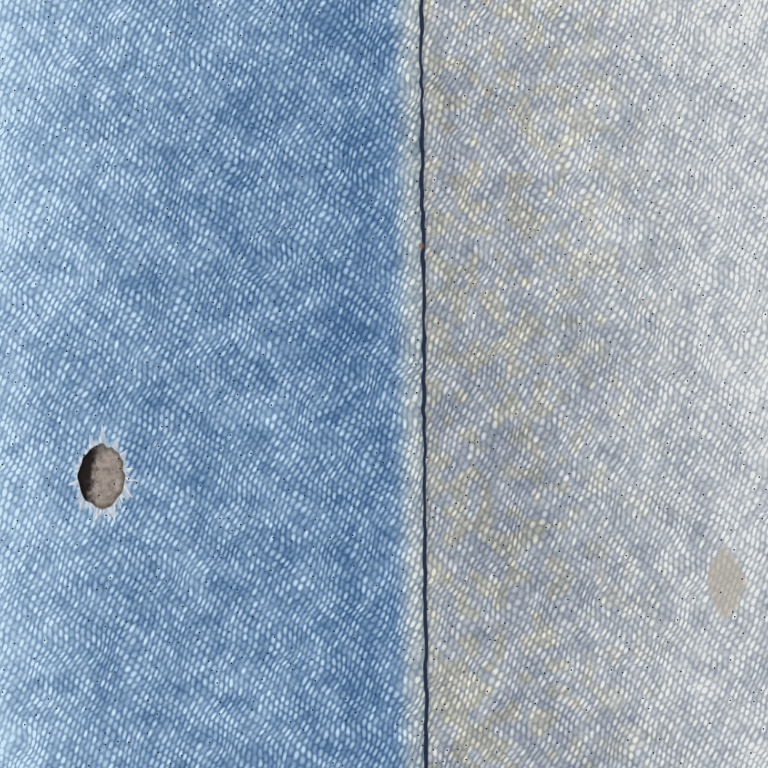
Give the GLSL for this texture, as a Shadertoy shader.

```glsl
// Two panels of washed denim meeting at a vertical seam, with a frayed hole and a stain.
// Slanted, staggered thread cells give the twill; value noise gives the fading,
// and distance fields place the seam, hole, stain and scattered dark specks.

float hash(vec2 p) {
    vec3 h = fract(vec3(p.xyx) * 0.1031);
    h += dot(h, h.yzx + 33.33);
    return fract((h.x + h.y) * h.z);
}

float noise(vec2 p) {
    vec2 i = floor(p), f = fract(p);
    f = f * f * (3.0 - 2.0 * f);
    return mix(mix(hash(i), hash(i + vec2(1, 0)), f.x),
               mix(hash(i + vec2(0, 1)), hash(i + vec2(1, 1)), f.x), f.y);
}

float fbm(vec2 p) {
    float sum = 0.0, amp = 0.5;
    for (int i = 0; i < 4; i++) {
        sum += amp * noise(p);
        p = p * 2.03 + 17.3;
        amp *= 0.5;
    }
    return sum / 0.9375;
}

// Short leaning threads, each with its own brightness
float twill(vec2 p) {
    vec2 bend = vec2(noise(p * 32.0), noise(p * 32.0 + 41.0)) - 0.5;
    vec2 q = p + bend * 0.009;
    q = vec2(q.x - 0.32 * q.y, q.y) * vec2(145.0, 88.0) + 90.0;
    q.y += 0.42 * floor(q.x);
    vec2 f = fract(q) - 0.5;
    float thread = 1.0 - smoothstep(0.12, 0.62, length(f * vec2(1.1, 0.95)));
    return thread * (0.4 + 0.75 * hash(floor(q)));
}

// Sparse dark dots, one candidate per grid cell
float specks(vec2 p, float px) {
    vec2 cell = floor(p * 75.0);
    vec2 spot = 0.15 + 0.7 * vec2(hash(cell + 3.7), hash(cell + 81.2));
    float d = length(fract(p * 75.0) - spot) / 75.0;
    return step(0.86, hash(cell + 19.0)) * (1.0 - smoothstep(0.0008 - 0.5 * px, 0.0011 + 0.5 * px, d));
}

vec3 denim(vec2 p, float d, float px) {
    float right = smoothstep(-px, px, d);
    float cloud = fbm(p * vec2(9.0, 7.0) + 5.0) - 0.5;
    float mottle = fbm(p * 46.0) - 0.5;
    float grain = noise(p * 260.0) - 0.5;
    float tone = 0.15 + 0.62 * twill(p) + 0.24 * cloud + 0.42 * mottle + 0.2 * grain;

    // Fading across each panel
    float leftFade = 0.34 * exp(-p.x / 0.11) + 0.1 * smoothstep(0.6, 1.0, p.y) * (1.0 - p.x)
                   - 0.1 * exp(-pow((d + 0.085) / 0.05, 2.0));
    float rightFade = 0.06 + 0.3 * smoothstep(0.62, 1.0, p.x) * (0.6 + 0.4 * smoothstep(0.1, 0.6, p.y))
                    - 0.08 * exp(-pow((p.y - 0.38) / 0.25, 2.0)) * (1.0 - smoothstep(0.05, 0.3, d));
    tone += mix(leftFade, rightFade, right);

    // Worn ridges beside the seam
    float ridge = mix(smoothstep(-0.045, -0.014, d), 0.6 * (1.0 - smoothstep(0.006, 0.026, d)), right);
    tone = clamp(tone + 0.24 * ridge, 0.0, 1.0);

    vec3 blue = mix(vec3(0.25, 0.38, 0.54), vec3(0.80, 0.90, 0.97), tone);
    vec3 grey = mix(vec3(0.43, 0.47, 0.54), vec3(0.90, 0.91, 0.90), tone);
    vec3 cream = mix(vec3(0.37, 0.43, 0.50), vec3(0.93, 0.92, 0.86), tone);
    float yellowing = smoothstep(0.45, 0.7, noise(p * 60.0 + 9.0)) * (1.0 - smoothstep(0.1, 0.4, d));
    grey += vec3(0.03, 0.01, -0.05) * yellowing;
    return mix(mix(blue, grey, right), cream, 0.7 * ridge);
}

vec3 addSeam(vec3 col, vec2 p, float d, float px) {
    float wobble = 0.003 * (noise(vec2(p.y * 75.0, 2.0)) - 0.5);
    float width = 0.0014 + 0.0015 * noise(vec2(p.y * 38.0, 7.0));
    float e = d + wobble;
    col *= 1.0 - 0.32 * exp(-abs(e) / 0.0045);
    col = mix(col, vec3(0.12, 0.16, 0.25), 0.92 * (1.0 - smoothstep(width - px, width + px, abs(e))));
    // Small rust fleck on the fold
    float rust = 1.0 - smoothstep(0.002, 0.006, length(p - vec2(0.549, 0.68)));
    return mix(col, vec3(0.58, 0.37, 0.28), 0.6 * rust);
}

vec3 addHole(vec3 col, vec2 p, float px) {
    vec2 q = (p - vec2(0.133, 0.380)) / vec2(0.033, 0.046);
    float r = length(q), aa = px / 0.033;
    vec2 dir = q / max(r, 0.001);
    float fibre = noise(dir * 11.0 + 30.0);
    float edge = 0.9 + 0.16 * (noise(dir * 4.0 + 8.0) - 0.5);
    float reach = edge + 0.12 + 0.46 * fibre * fibre;

    // Pale loose threads around the opening
    float fray = 1.0 - smoothstep(reach - 0.12, reach + aa, r);
    vec3 lint = mix(vec3(0.60, 0.67, 0.74), vec3(0.92, 0.93, 0.93), noise(dir * 14.0 + r * 3.0));
    col = mix(col, lint, 0.85 * fray);

    // Grey-brown backing, shaded from the upper left
    float crease = fbm(p * 190.0);
    vec3 backing = vec3(0.60, 0.56, 0.53) * (0.72 + 0.5 * crease);
    float lit = smoothstep(-0.62, -0.12, q.x - 0.22 * q.y + 0.3 * (crease - 0.5));
    backing = mix(vec3(0.15, 0.13, 0.13), backing, lit);
    backing *= 1.0 - 0.35 * smoothstep(edge - 0.2, edge, r);
    return mix(col, backing, 1.0 - smoothstep(edge - aa, edge + aa, r));
}

void mainImage(out vec4 fragColor, in vec2 fragCoord) {
    vec2 p = fragCoord / iResolution.xy;
    float px = 1.0 / iResolution.y;
    float d = p.x - (0.556 - 0.008 * p.y);

    vec3 col = addSeam(denim(p, d, px), p, d, px);

    // Beige stain near the right edge
    float stain = length((p - vec2(0.944, 0.242)) / vec2(0.025, 0.046)) + 0.3 * (noise(p * 70.0) - 0.5);
    col = mix(col, vec3(0.70, 0.67, 0.62), 0.68 * (1.0 - smoothstep(0.8, 1.08, stain)));

    col = addHole(col, p, px);
    col = mix(col, vec3(0.10, 0.13, 0.18), 0.85 * specks(p, px));
    fragColor = vec4(clamp(col, 0.0, 1.0), 1.0);
}
```
